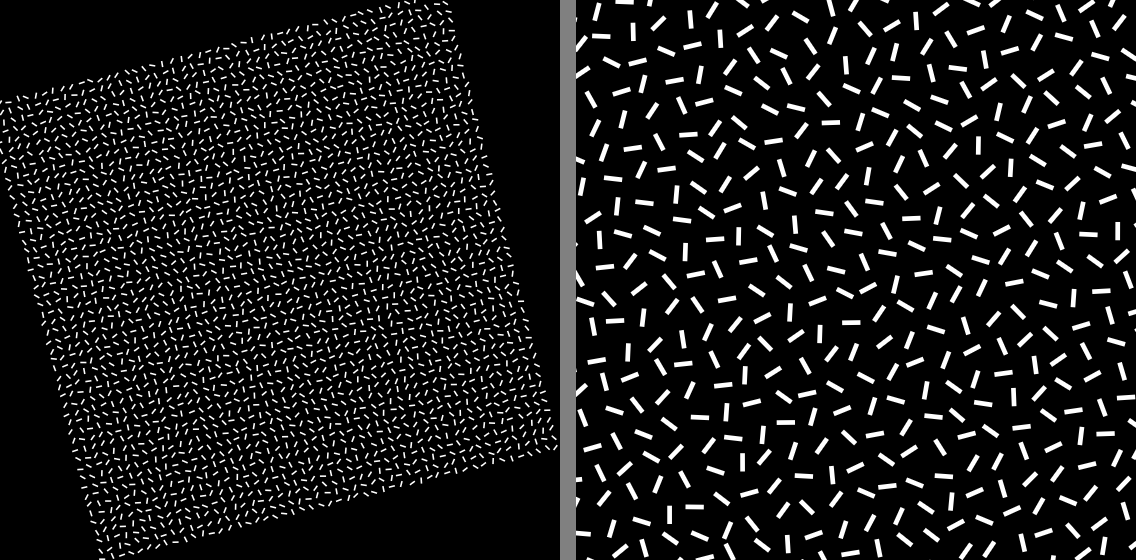
Left: the whole. Right: its middle third, enlarged.
Write a three.js fragment shader that draws this pattern.

```glsl
#define PITCH 0.01667
#define REACH 25.0
#define CENTER vec2(0.488, 0.5065)
#define TILT 0.2443
#define DASH_SIZE vec2(0.0109, 0.0028)
#define JITTER 0.12
#define ANGLE_SPREAD 1.9
#define INK vec3(1.0)
#define GROUND vec3(0.0)

varying vec2 vUv;

vec2 hash22(vec2 p) {
  vec3 q = fract(p.xyx * vec3(0.1031, 0.1030, 0.0973));
  q += dot(q, q.yzx + 33.33);
  return fract((q.xx + q.yz) * q.zy);
}

// Coordinates of p along axes turned counterclockwise by the angle.
vec2 turn(vec2 p, float angle) {
  float c = cos(angle);
  float s = sin(angle);
  return vec2(c * p.x + s * p.y, c * p.y - s * p.x);
}

// Antialiased coverage of a square-ended bar centred on the origin.
float bar(vec2 p, vec2 size, float pixel) {
  vec2 edge = clamp((0.5 * size - abs(p)) / pixel + 0.5, 0.0, 1.0);
  return edge.x * edge.y;
}

void main() {
  float pixel = max(fwidth(vUv.x), 1e-5);

  // Tilted grid with one dash per cell; each dash fits inside its cell.
  vec2 grid = turn(vUv - CENTER, TILT) / PITCH;
  vec2 cell = floor(grid + 0.5);
  vec2 offset = (hash22(cell + 71.0) - 0.5) * 2.0 * JITTER;
  vec2 local = (grid - cell - offset) * PITCH;

  // Neighbours lean towards opposite directions, with a wide random spread.
  float parity = mod(cell.x + cell.y, 2.0);
  float spread = (hash22(cell + 137.0).x - 0.5) * ANGLE_SPREAD;
  float angle = parity * 1.5708 + spread;

  // Keep only the cells of the square field.
  float inside = step(max(abs(cell.x), abs(cell.y)), REACH + 0.5);

  float coverage = bar(turn(local, angle), DASH_SIZE, pixel) * inside;
  gl_FragColor = vec4(mix(GROUND, INK, coverage), 1.0);
}
```
